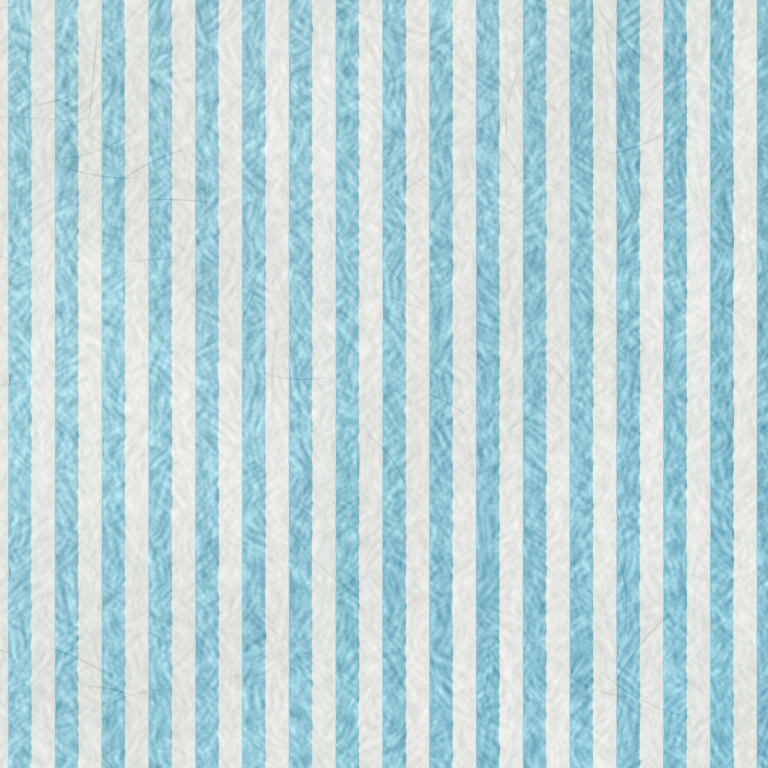
This pattern is drawn by a Shadertoy shader. Its source:

```glsl
// Vertical pale blue and off-white stripes printed on fibrous paper.
// Stripes come from a repeated distance; the fibres are stretched gradient
// noise in several directions, with scattered curved hairs laid on top.

vec2 hash2(vec2 p) {
    vec3 q = fract(p.xyx * vec3(0.1031, 0.1030, 0.0973));
    q += dot(q, q.yzx + 33.33);
    return fract((q.xx + q.yz) * q.zy);
}

float cornerSlope(vec2 cell, vec2 offset) {
    float angle = 6.2832 * hash2(cell).x;
    return dot(vec2(cos(angle), sin(angle)), offset);
}

float gradientNoise(vec2 p) {
    vec2 cell = floor(p), f = fract(p);
    vec2 blend = f * f * f * (f * (f * 6.0 - 15.0) + 10.0);
    vec2 e = vec2(0.0, 1.0);
    float low = mix(cornerSlope(cell, f), cornerSlope(cell + e.yx, f - e.yx), blend.x);
    float high = mix(cornerSlope(cell + e, f - e), cornerSlope(cell + 1.0, f - 1.0), blend.x);
    return mix(low, high, blend.y);
}

// Short strokes leaning either side of vertical; each lean rules its own patches.
float fibres(vec2 p) {
    p += 0.008 * vec2(gradientNoise(p * 15.0), gradientNoise(p * 15.0 + 40.0));
    float sum = 0.0, power = 0.05;
    for (int i = 0; i < 6; i++) {
        float layer = float(i);
        float angle = 0.62 + 0.37 * layer;
        vec2 along = vec2(cos(angle), sin(angle));
        vec2 q = vec2(dot(p, along) * 38.0, dot(p, vec2(-along.y, along.x)) * 150.0);
        float patchWeight = smoothstep(-0.25, 0.4, gradientNoise(p * 17.0 + 23.7 * layer));
        sum += patchWeight * gradientNoise(q + 71.3 * layer);
        power += patchWeight * patchWeight;
    }
    return 4.2 * sum / sqrt(power);
}

// Thin bent hairs, two per grid cell, gathered from the neighbouring cells.
float hairs(vec2 p, float px) {
    const float cells = 9.0;
    vec2 home = floor(p * cells);
    float ink = 0.0;
    for (int k = 0; k < 18; k++) {
        vec2 cell = home + vec2(k % 3, (k / 3) % 3) - 1.0;
        vec2 seed = cell + 57.0 * float(k / 9);
        vec2 shape = hash2(seed + 11.0);
        vec2 look = hash2(seed + 29.0);
        float angle = 3.1416 * shape.x;
        vec2 along = vec2(cos(angle), sin(angle));
        vec2 r = p - (cell + hash2(seed)) / cells;
        vec2 q = vec2(dot(r, along), dot(r, vec2(-along.y, along.x)));
        float halfLength = (0.3 + 0.5 * shape.y) / cells;
        float curve = q.y - (look.x - 0.5) * 7.0 * q.x * q.x;
        float line = 1.0 - smoothstep(0.0, 0.0009 + px, abs(curve));
        float taper = 1.0 - smoothstep(0.5, 1.0, abs(q.x) / halfLength);
        ink = max(ink, line * taper * look.y * look.y);
    }
    return ink;
}

void mainImage(out vec4 fragColor, in vec2 fragCoord) {
    vec2 p = fragCoord / iResolution.y;
    float px = 1.0 / iResolution.y;

    // Paper relief and slow fading
    float fibre = fibres(p);
    float grain = gradientNoise(p * 210.0);
    float cloud = gradientNoise(p * 3.2 + 5.0) + 0.6 * gradientNoise(p * 8.5 + 19.0);
    float worn = smoothstep(-0.35, 0.4, gradientNoise(p * 3.6 + 31.0) + 0.25 * (p.y - 0.5));
    float hair = hairs(p, px) * (0.3 + 0.7 * worn);

    // Stripes, a little over sixteen periods across, with fibrous edges
    float period = 0.06094;
    float x = p.x - 0.0104 + 0.0004 * fibre;
    float inside = (0.25 - abs(fract(x / period + 0.25) - 0.5)) * period;
    float stripe = smoothstep(-0.8 * px, 0.8 * px, inside);

    // Ink: deeper toward the right, more saturated toward the bottom
    float inkTone = 0.72 * fibre + 0.8 * grain + 0.75 * cloud - 1.6 * hair;
    inkTone += 0.9 * (0.5 - p.x) + 0.1;
    vec3 blue = vec3(0.567, 0.769, 0.826) + inkTone * vec3(0.073, 0.064, 0.056);
    blue += (p.x - p.y) * vec3(-0.02, 0.0, 0.012);

    // Bare paper: paler relief, greyer where worn
    float paperTone = 0.6 * fibre + 0.7 * grain + 0.5 * cloud - 3.0 * hair - 0.7 * worn + 0.4;
    vec3 paper = vec3(0.892, 0.899, 0.879) + paperTone * vec3(0.031, 0.029, 0.030);

    vec3 color = mix(paper, blue, stripe);
    fragColor = vec4(clamp(color, 0.0, 1.0), 1.0);
}
```
